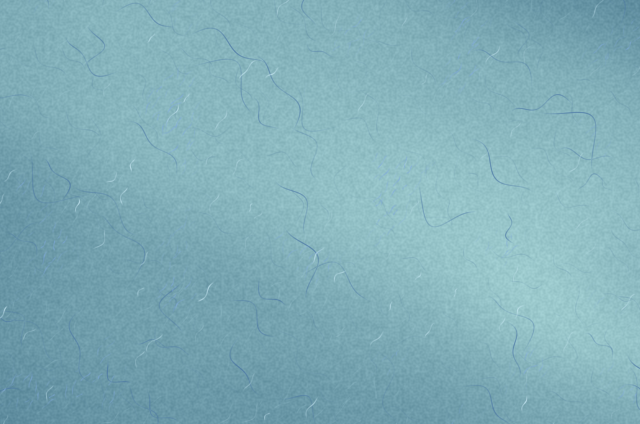
Reproduce this texture procedurally as a Shadertoy shader.

```glsl
// Teal fibre paper: soft diagonal light over fine grain, with scattered strands.
// Each strand is a bent, tapered line placed at random in a cell of a grid;
// layers of them give blue threads, pale glints, tufts and faint hairs.

float hash(vec2 p) {
    vec3 q = fract(p.xyx * 0.1031);
    q += dot(q, q.yzx + 33.33);
    return fract((q.x + q.y) * q.z);
}

float cornerSlope(vec2 corner, vec2 offset) {
    float a = 6.2832 * hash(corner);
    return dot(vec2(cos(a), sin(a)), offset);
}

// Gradient noise, about -0.7 to 0.7
float noise(vec2 p) {
    vec2 i = floor(p), f = p - i;
    vec2 u = f * f * f * (f * (f * 6.0 - 15.0) + 10.0);
    vec2 e = vec2(1.0, 0.0);
    return mix(mix(cornerSlope(i, f), cornerSlope(i + e, f - e), u.x),
               mix(cornerSlope(i + e.yx, f - e.yx), cornerSlope(i + 1.0, f - 1.0), u.x), u.y);
}

// Coverage of one layer of strands; reach is the longest half length in cells
float strands(vec2 p, float cell, float angle, float spread, float reach,
              float bend, float width, float density) {
    float pixel = 1.0 / iResolution.y;
    float cover = 0.0;
    vec2 g = p / cell, home = floor(g);
    for (int y = -1; y <= 1; y++)
    for (int x = -1; x <= 1; x++) {
        vec2 id = home + vec2(x, y);
        vec2 seed = id + 100.0 * reach + 300.0 * cell + 57.0;
        if (hash(seed + 3.7) > density) continue;

        vec2 q = g - id - vec2(hash(seed), hash(seed + 11.3));
        float a = angle + spread * (hash(seed + 23.1) + hash(seed + 31.9) - 1.0);
        q = vec2(dot(q, vec2(cos(a), sin(a))), dot(q, vec2(-sin(a), cos(a))));

        // Bow plus a slow wave, with the distance corrected by the slope
        float len = reach * mix(0.35, 1.0, hash(seed + 41.7));
        float s = q.x / len;
        float bow = bend * (hash(seed + 53.3) - 0.5) * 1.4;
        float phase = 6.2832 * hash(seed + 61.1);
        float curve = len * (bow * (s * s - 0.3) + bend * 0.2 * sin(4.0 * s + phase));
        float slope = 2.0 * bow * s + bend * 0.8 * cos(4.0 * s + phase);
        float d = cell * abs(q.y - curve) / sqrt(1.0 + slope * slope);

        float w = max(width, 0.5 * pixel);
        float line = (1.0 - smoothstep(w - 0.5 * pixel, w + 0.7 * pixel, d)) * width / w;
        float taper = 1.0 - smoothstep(0.55, 1.0, abs(s));
        float ink = mix(0.3, 1.0, hash(seed + 71.9)) * (0.75 + 0.25 * sin(5.0 * s + 2.0 * phase));
        cover = max(cover, line * taper * ink);
    }
    return cover;
}

// Broad light: a bright diagonal band between shaded corners
float paperLight(vec2 p) {
    float across = dot(p - vec2(0.83, 0.55), vec2(0.353, 0.935));
    float along = dot(p - vec2(1.1, 0.45), vec2(0.935, -0.353));
    across += 0.04 * noise(p * 2.3 + 5.0);
    float light = 0.74;
    light += 0.21 * exp(-14.0 * across * across - 5.0 * along * along);
    light -= 0.34 * (1.0 - smoothstep(-0.34, -0.04, across));
    light -= 0.10 * smoothstep(0.12, 0.4, across);
    light -= 0.56 * smoothstep(0.36, 0.7, across);
    light -= 0.17 * (1.0 - smoothstep(0.0, 0.3, p.x));
    light -= 0.16 * (1.0 - smoothstep(0.0, 0.22, p.y));
    light += 0.28 * exp(-9.0 * dot(p - vec2(1.4, 0.1), p - vec2(1.4, 0.1)));
    light -= 0.20 * exp(-40.0 * dot(p - vec2(1.52, 0.33), p - vec2(1.52, 0.33)));
    return light + 0.07 * noise(p * 3.1);
}

void mainImage(out vec4 fragColor, in vec2 fragCoord) {
    vec2 p = fragCoord / iResolution.y;
    p.x += 0.5 * (1.506 - iResolution.x / iResolution.y);

    // Paper tone with fine felted grain
    float grain = 0.05 * noise(p * 165.0) + 0.035 * noise(p * 85.0 + 9.0)
                + 0.02 * noise(p * 32.0);
    vec3 color = mix(vec3(0.35, 0.53, 0.605), vec3(0.60, 0.78, 0.795), paperLight(p));
    color += grain * vec3(1.0, 0.95, 0.9);

    // Faint hairs pressed into the sheet
    float patches = smoothstep(-0.3, 0.35, noise(p * 5.0 + 20.0));
    float paleHair = strands(p, 0.045, 1.0, 0.7, 0.8, 0.25, 0.0007, 0.8);
    float darkHair = strands(p + 4.0, 0.075, -0.8, 1.1, 0.9, 0.7, 0.0007, 0.65);
    color = mix(color, vec3(0.68, 0.84, 0.89), 0.34 * paleHair * mix(0.3, 1.0, patches));
    color = mix(color, vec3(0.33, 0.50, 0.63), 0.45 * darkHair);

    // Long wandering blue threads
    float thread = max(strands(p + 7.0, 0.15, -0.8, 0.9, 0.75, 0.9, 0.0011, 0.5),
                       strands(p + 2.0, 0.19, -0.6, 1.2, 0.55, 1.1, 0.0010, 0.45));
    color = mix(color, vec3(0.27, 0.44, 0.64), 0.72 * thread);

    // Periwinkle tufts, then short bright glints
    float tuftArea = smoothstep(0.18, 0.42, noise(p * 6.0 + 41.0));
    float tuft = strands(p + 3.0, 0.028, 1.0, 0.6, 0.9, 0.3, 0.0012, 0.85);
    color = mix(color, vec3(0.50, 0.66, 0.88), 0.6 * tuft * tuftArea);
    float glint = strands(p + 9.0, 0.085, 1.0, 0.5, 0.42, 0.5, 0.0011, 0.36);
    color = mix(color, vec3(0.80, 0.92, 0.97), 0.8 * glint * mix(0.4, 1.0, patches));

    fragColor = vec4(clamp(color, 0.0, 1.0), 1.0);
}
```
